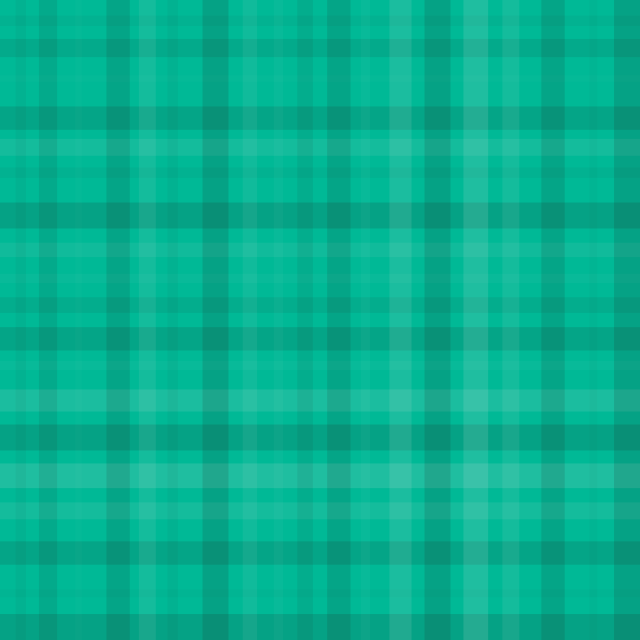
Give the GLSL for this pattern, as a WebGL 1 fragment shader.

```glsl
precision highp float;
// Green plaid: one sequence of translucent light and dark bands, woven across and down.

uniform vec2 u_resolution;

const float REPEATS = 1.0;          // setts across and down the canvas
const float SETT_LENGTH = 493.0;    // threads in one sett
const int PAIRS = 10;               // each pair holds two bands
const float MIN_WIDTH = 5.0;        // narrowest and widest band, in threads
const float MAX_WIDTH = 20.0;
const float MIN_OPACITY = 0.02;     // opacity grows with the band width
const float MAX_OPACITY = 0.15;
const vec3 GROUND = vec3(0.0, 0.725, 0.588);
const vec3 LIGHT = vec3(0.867);
const vec3 DARK = vec3(0.133);

// Thread counts in order: gap, band, gap, band.
void fillSett(out vec4 sett[PAIRS]) {
  sett[0] = vec4(12.0,  8.0, 10.0, 14.0);
  sett[1] = vec4(14.0,  5.0, 19.0, 18.0);
  sett[2] = vec4( 7.0, 13.0,  9.0,  8.0);
  sett[3] = vec4(19.0, 20.0, 11.0, 11.0);
  sett[4] = vec4(13.0,  7.0, 11.0, 12.0);
  sett[5] = vec4(11.0, 18.0,  8.0,  7.0);
  sett[6] = vec4(15.0, 17.0, 10.0, 20.0);
  sett[7] = vec4(10.0, 19.0, 11.0, 13.0);
  sett[8] = vec4(17.0, 18.0, 19.0,  6.0);
  sett[9] = vec4(13.0, 20.0,  0.0,  0.0);
}

// Share of a pixel centred at t that lies within [start, start + width].
float coverage(float t, float start, float width, float pixel) {
  float low = max(t - 0.5 * pixel, start);
  float high = min(t + 0.5 * pixel, start + width);
  return clamp((high - low) / pixel, 0.0, 1.0);
}

// Odd widths are light bands, even widths are dark ones.
vec3 layBand(vec3 color, float t, float start, float width, float pixel) {
  vec3 tint = mix(DARK, LIGHT, step(0.5, mod(width, 2.0)));
  float weight = (width - MIN_WIDTH) / (MAX_WIDTH - MIN_WIDTH);
  float opacity = mix(MIN_OPACITY, MAX_OPACITY, weight);
  return mix(color, tint, opacity * coverage(t, start, width, pixel));
}

// Lays every band of the sett along one axis.
vec3 weave(vec3 color, vec4 sett[PAIRS], float t, float pixel) {
  float cursor = 0.0;
  for (int i = 0; i < PAIRS; i++) {
    vec4 pair = sett[i];
    cursor += pair.x;
    color = layBand(color, t, cursor, pair.y, pixel);
    cursor += pair.y + pair.z;
    color = layBand(color, t, cursor, pair.w, pixel);
    cursor += pair.w;
  }
  return color;
}

void main() {
  vec4 sett[PAIRS];
  fillSett(sett);

  // The sequence runs from the left and from the top.
  vec2 uv = gl_FragCoord.xy / u_resolution;
  uv.y = 1.0 - uv.y;
  vec2 thread = fract(uv * REPEATS) * SETT_LENGTH;
  vec2 pixel = REPEATS * SETT_LENGTH / u_resolution;

  vec3 color = weave(GROUND, sett, thread.y, pixel.y);
  color = weave(color, sett, thread.x, pixel.x);
  gl_FragColor = vec4(color, 1.0);
}
```
